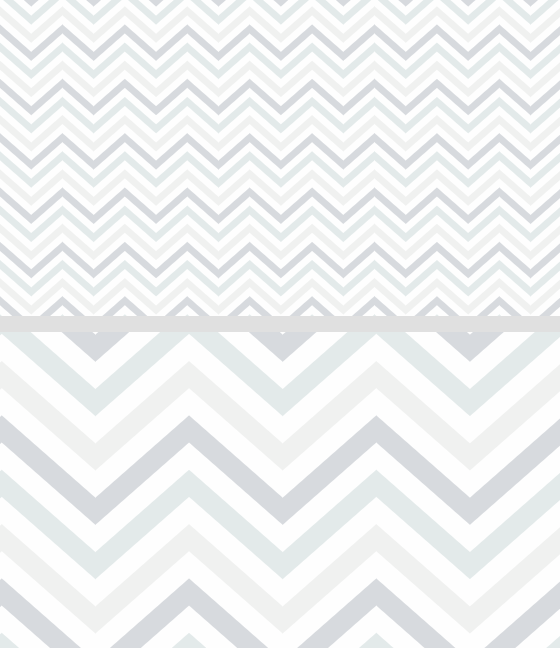
Top, the full canvas; bottom, a detail of the centre.
Give the GLSL for this pattern, as a WebGL 1 fragment shader.

```glsl
precision highp float;

uniform vec2 u_resolution;

const float WAVE_LENGTH = 0.19753;   // nine waves across a 16:9 canvas
const float WAVE_HEIGHT = 0.0868;
const float STRIPE_PITCH = 0.05733;  // three stripes per colour cycle
const float STRIPE_FILL = 0.5;
const float FIRST_PEAK = 0.0773;     // measured down from the top edge

const vec3 WHITE = vec3(0.998);
const vec3 GREY = vec3(0.843, 0.855, 0.871);
const vec3 MIST = vec3(0.890, 0.918, 0.918);
const vec3 PALE = vec3(0.941, 0.945, 0.941);

// 0 at each peak, 1 at each valley
float triangleWave(float x, float wavelength) {
  return 1.0 - abs(2.0 * fract(x / wavelength) - 1.0);
}

// Coverage of a stripe filling the start of every unit interval
float stripeCoverage(float t, float fill, float pixel) {
  float fromCentre = abs(fract(t - 0.5 * fill + 0.5) - 0.5);
  return clamp(0.5 + (0.5 * fill - fromCentre) / pixel, 0.0, 1.0);
}

vec3 stripeColor(float index) {
  float slot = mod(index, 3.0);
  vec3 color = mix(GREY, MIST, step(0.5, slot));
  return mix(color, PALE, step(1.5, slot));
}

void main() {
  vec2 p = gl_FragCoord.xy / u_resolution.y;

  // Depth below the first zigzag, in stripe pitches
  float zigzag = WAVE_HEIGHT * triangleWave(p.x, WAVE_LENGTH);
  float depth = (1.0 - p.y - FIRST_PEAK - zigzag) / STRIPE_PITCH;

  // Pixel footprint across the slanted stripes
  float slope = 2.0 * WAVE_HEIGHT / WAVE_LENGTH;
  float pixel = length(vec2(1.0, slope)) / (u_resolution.y * STRIPE_PITCH);

  float coverage = stripeCoverage(depth, STRIPE_FILL, pixel);
  float index = floor(depth + 0.5 * (1.0 - STRIPE_FILL));
  gl_FragColor = vec4(mix(WHITE, stripeColor(index), coverage), 1.0);
}
```
